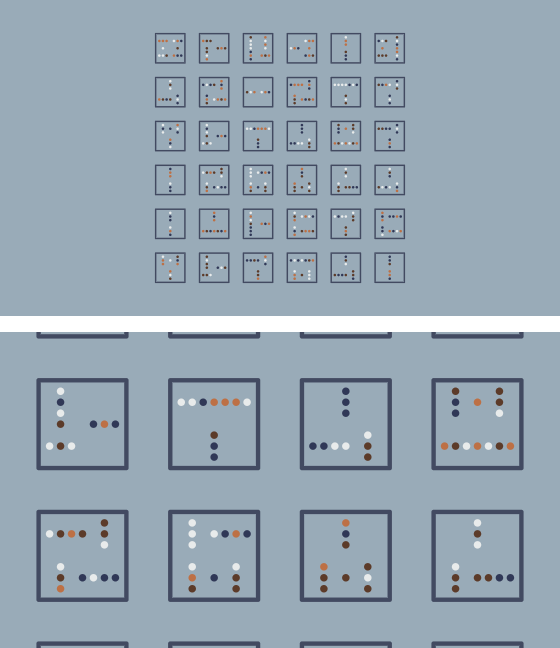
Top, the full canvas; bottom, a detail of the centre.
This pattern is drawn by a Shadertoy shader. Its source:

```glsl
// Grid of square frames, each holding a random glyph built from short bars of coloured dots.

#define GRID 6.0            // frames across and down
#define SPACING 12.0        // distance between frame centres, in dot steps
#define VIEW_HEIGHT 86.4    // canvas height, in dot steps
#define FRAME_HALF 4.0      // frame centre line, from the middle
#define FRAME_WIDTH 0.4
#define DOT_RADIUS 0.34
#define SIDEWAYS_CHANCE 0.33
#define PAIR_CHANCE 0.55
#define SEED 3.7
#define BACKGROUND vec3(0.60, 0.67, 0.72)
#define FRAME_COLOR vec3(0.26, 0.29, 0.38)

float hash(vec2 p) {
    return fract(sin(dot(p + SEED, vec2(12.9898, 78.233))) * 43758.5453);
}

float boxDistance(vec2 p, float halfSize) {
    vec2 d = abs(p) - halfSize;
    return length(max(d, 0.0)) + min(max(d.x, d.y), 0.0);
}

// Antialiased fill of a signed distance
float coverage(float d, float pixel) {
    return clamp(0.5 - d / pixel, 0.0, 1.0);
}

// Whether the glyph of a cell has a dot at an integer node in -3..3
bool hasDot(vec2 cell, vec2 node) {
    // Each glyph has two halves, stacked or side by side
    vec2 n = hash(cell + 51.0) < SIDEWAYS_CHANCE ? node.yx : node;
    vec2 side = sign(n);
    vec2 a = abs(n);
    if (max(a.x, a.y) > 3.0 || a.y < 1.0) return false;

    // A half is one central bar, or two bars joined by a dot
    bool pair = hash(cell + vec2(17.3, 9.1) * side.y) < PAIR_CHANCE;
    if (!pair) return a.x < 0.5;
    if (a.x < 0.5) return a.y == 2.0;
    bool along = hash(cell * 3.0 + side + 83.0) < 0.5;
    return along ? a.y == 2.0 : a.x == 2.0;
}

vec3 dotColor(float pick) {
    if (pick < 0.25) return vec3(0.74, 0.44, 0.27);  // copper
    if (pick < 0.50) return vec3(0.36, 0.23, 0.16);  // brown
    if (pick < 0.75) return vec3(0.19, 0.22, 0.34);  // navy
    return vec3(0.91, 0.92, 0.92);                   // off-white
}

void mainImage(out vec4 fragColor, in vec2 fragCoord) {
    float pixel = VIEW_HEIGHT / iResolution.y;
    vec2 p = (fragCoord - 0.5 * iResolution.xy) * pixel + 0.5 * GRID * SPACING;
    vec2 cell = floor(p / SPACING);
    vec2 local = p - (cell + 0.5) * SPACING;
    vec3 color = BACKGROUND;

    bool inGrid = all(greaterThanEqual(cell, vec2(0.0))) && all(lessThan(cell, vec2(GRID)));
    if (inGrid) {
        // Frame
        float frame = abs(boxDistance(local, FRAME_HALF)) - 0.5 * FRAME_WIDTH;
        color = mix(color, FRAME_COLOR, coverage(frame, pixel));

        // Dots
        vec2 node = floor(local + 0.5);
        if (hasDot(cell, node)) {
            float d = length(local - node) - DOT_RADIUS;
            vec3 paint = dotColor(hash(cell * 7.0 + node + 29.0));
            color = mix(color, paint, coverage(d, pixel));
        }
    }
    fragColor = vec4(color, 1.0);
}
```
